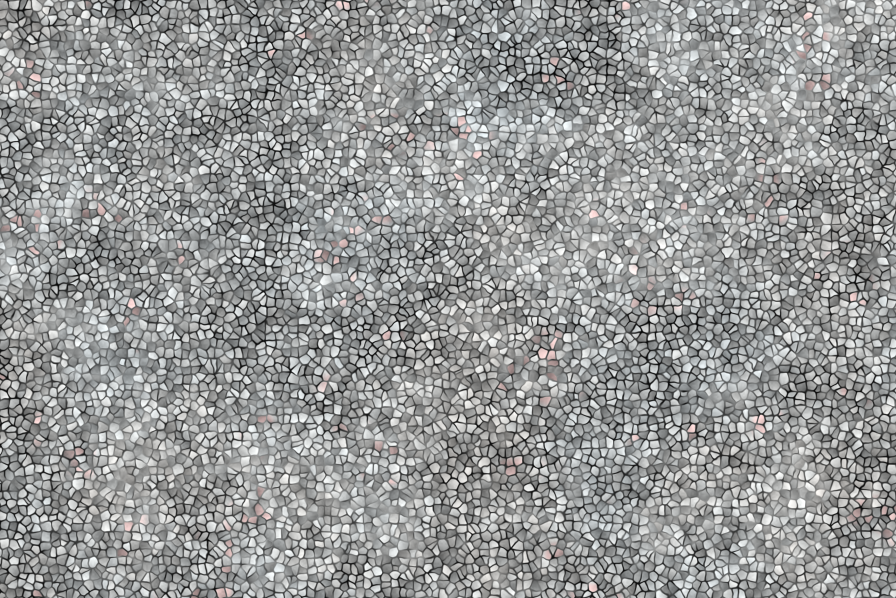
Give the GLSL for this texture, as a WebGL 2 fragment shader.

```glsl
#version 300 es
precision highp float;
// Fine grey stone chippings, tightly packed, with dark gaps between them.
// Each chip is a rounded Voronoi cell with its own tone, tilt and tint;
// slow noise mottles the surface and fills some of the gaps with pale dust.

uniform vec2 u_resolution;
out vec4 fragColor;

const float CHIPS_PER_HEIGHT = 72.0;
const float JITTER = 0.88;
const float CORNER_SHARPNESS = 20.0;
const float GAP_WIDTH = 0.155;
const vec3 STONE_TINT = vec3(0.992, 1.004, 1.002);
const vec3 PINK_TINT = vec3(1.10, 0.95, 0.94);

float hash(vec2 p) {
    return fract(sin(dot(p, vec2(127.1, 311.7))) * 43758.5453);
}

vec2 hash2(vec2 p) {
    return vec2(hash(p), hash(p + vec2(37.3, 17.9)));
}

float valueNoise(vec2 p) {
    vec2 cell = floor(p);
    vec2 f = fract(p);
    vec2 s = f * f * (3.0 - 2.0 * f);
    float low = mix(hash(cell), hash(cell + vec2(1.0, 0.0)), s.x);
    float high = mix(hash(cell + vec2(0.0, 1.0)), hash(cell + vec2(1.0, 1.0)), s.x);
    return mix(low, high, s.y);
}

float fbm(vec2 p) {
    float sum = 0.0;
    float weight = 0.5;
    for (int i = 0; i < 3; i++) {
        sum += weight * valueNoise(p);
        p = p * 2.07 + 11.3;
        weight *= 0.5;
    }
    return sum / 0.875;
}

vec2 chipCentre(vec2 cell) {
    return cell + 0.5 + JITTER * (hash2(cell) - 0.5);
}

// Finds the chip under p; returns its rounded distance to the border.
float chipDistance(vec2 p, out vec2 chip, out vec2 offset) {
    vec2 base = floor(p);
    float nearest = 1e5;
    for (int y = -1; y <= 1; y++) {
        for (int x = -1; x <= 1; x++) {
            vec2 cell = base + vec2(x, y);
            vec2 toCentre = chipCentre(cell) - p;
            float d = dot(toCentre, toCentre);
            if (d < nearest) {
                nearest = d;
                chip = cell;
                offset = toCentre;
            }
        }
    }
    float sum = 0.0;
    for (int y = -2; y <= 2; y++) {
        for (int x = -2; x <= 2; x++) {
            if (x == 0 && y == 0) continue;
            vec2 other = chipCentre(chip + vec2(x, y)) - p;
            float border = dot(0.5 * (offset + other), normalize(other - offset));
            sum += exp(-CORNER_SHARPNESS * border);
        }
    }
    return max(0.0, -log(sum) / CORNER_SHARPNESS);
}

vec3 gravel(vec2 uv) {
    vec2 p = uv * CHIPS_PER_HEIGHT;
    // Bend the straight borders slightly
    p += 0.22 * (vec2(valueNoise(p * 1.7), valueNoise(p * 1.7 + 53.1)) - 0.5);

    vec2 chip, offset;
    float border = chipDistance(p, chip, offset);
    float patches = fbm(uv * 9.0) - 0.5;

    // Chip face: own tone, tilted shading and fine grit
    float angle = 6.28318 * hash(chip + 71.7);
    float tilt = dot(offset, vec2(cos(angle), sin(angle)));
    float tone = mix(0.53, 0.91, hash(chip + 5.3));
    tone += 0.16 * tilt + 0.07 * (valueNoise(p * 4.3) - 0.5);

    // Gaps: deep shadow in places, dusty in others
    float dust = valueNoise(p * 1.2 + 19.0) + 0.9 * patches;
    float gap = mix(0.08, 0.56, clamp(dust, 0.0, 1.0));
    float cover = smoothstep(0.0, GAP_WIDTH, border);
    float grey = mix(gap, tone, cover) + 0.16 * patches;

    // Cool or warm drift, and rare pink chips gathered in spots
    float drift = fbm(uv * 5.0 + 31.0) - 0.5 + 0.5 * (hash(chip + 9.1) - 0.5);
    vec3 tint = STONE_TINT + 0.035 * drift * vec3(-1.0, 0.2, 1.0);
    float pinkSpot = smoothstep(0.70, 0.85, valueNoise(uv * 14.0 + 7.0));
    float pink = step(0.86, hash(chip + 23.7)) * pinkSpot * cover;
    return grey * mix(tint, PINK_TINT, pink);
}

void main() {
    // Average four samples per pixel to smooth the edges
    vec3 colour = vec3(0.0);
    for (int i = 0; i < 4; i++) {
        vec2 shift = vec2(i % 2, i / 2) * 0.5 - 0.25;
        colour += gravel((gl_FragCoord.xy + shift) / u_resolution.y);
    }
    fragColor = vec4(clamp(colour * 0.25, 0.0, 1.0), 1.0);
}
```
